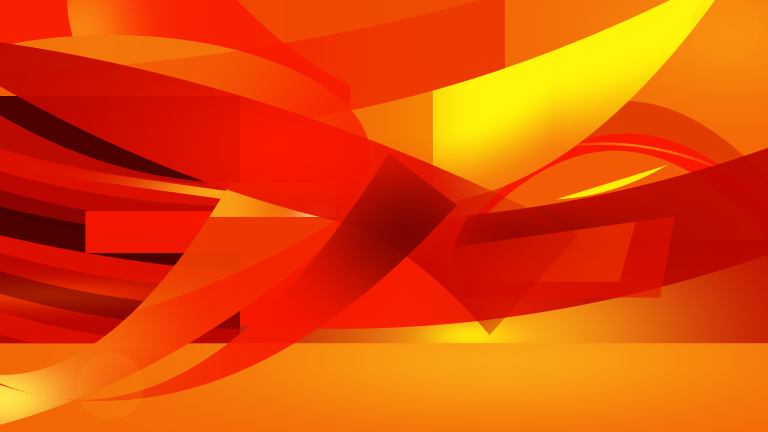
Give the GLSL for this background, as a Shadertoy shader.

```glsl
// Abstract backdrop of translucent red, orange and yellow sweeping ribbons.
#define GRID vec2(16, 9)
#define HORIZON 1.85
#define STRIPES 5
#define RED vec3(.98, .09, 0)
#define CRIMSON vec3(.73, .02, 0)
#define MAROON vec3(.36, 0, 0)
#define VERMILION vec3(.93, .22, 0)
#define ORANGE vec3(.95, .4, .02)
#define AMBER vec3(.98, .64, .08)
#define YELLOW vec3(1, .96, .03)

vec2 p;    // position on the grid
vec3 col;  // colour so far

// Distance above the parabola through a, b and c
float arc(float ax, float ay, float bx, float by, float cx, float cy) {
    float s = (by - ay) / (bx - ax);
    float k = ((cy - by) / (cx - bx) - s) / (cx - ax);
    float y = ay + (p.x - ax) * (s + k * (p.x - bx));
    return (p.y - y) / length(vec2(1, s + k * (2. * p.x - ax - bx)));
}

// Distance to the left of the line from a to b
float side(float ax, float ay, float bx, float by) {
    vec2 d = normalize(vec2(bx - ax, by - ay));
    return d.x * (p.y - ay) - d.y * (p.x - ax);
}

float glow(float x, float y, float rx, float ry) {
    vec2 q = (p - vec2(x, y)) / vec2(rx, ry);
    return exp(-dot(q, q));
}

float min3(float a, float b, float c) { return min(a, min(b, c)); }

// Blend ink over the area where d is positive
void paint(vec3 ink, float d, float alpha) {
    col = mix(col, ink, alpha * clamp(.5 + d * iResolution.y / GRID.y, 0., 1.));
}

void mainImage(out vec4 fragColor, in vec2 fragCoord) {
    p = fragCoord / iResolution.xy * GRID;

    // Sky, wall and floor
    col = mix(ORANGE, AMBER, .6 * glow(15.2, 8.3, 3., 1.5));
    vec3 wall = mix(CRIMSON, AMBER, glow(10.6, 1.9, 4.2, 2.5));
    paint(mix(wall, YELLOW, .8 * glow(9.8, 2., .9, .3)), 4. - p.y, 1.);
    paint(mix(ORANGE, AMBER, glow(10.4, 1.5, 5.2, 1.3)), HORIZON - p.y, 1.);

    // Arches on the right
    float high = p.y - 4.;
    paint(VERMILION * .94, min(high, -arc(11., 6.2, 12.9, 6.9, 16., 5.25)), .85);
    paint(RED, min(high, -arc(11., 5.5, 12.7, 6.2, 16., 4.7)), .95);
    paint(ORANGE, min(high, -arc(10.2, 4.6, 12.6, 5.85, 16., 4.)), .85);
    float thread = abs(arc(11.2, 5.85, 13.2, 5.97, 15.4, 5.3));
    paint(AMBER, .025 - thread, .7 * glow(13.4, 5.9, 1.4, 1.));
    float sliver = arc(11.6, 4.85, 12.9, 5.1, 13.9, 5.56);
    paint(YELLOW, min(sliver, -side(11.6, 4.85, 13.9, 5.56)), .95);

    // Yellow swoosh
    float keel = arc(9.48, 4.83, 13.33, 7.13, 14.9, 9.);
    float crest = arc(6.46, 6.54, 10.52, 7.58, 13.96, 9.);
    float shine = smoothstep(0., 1.5, keel + .5 * max(p.x - 11.5, 0.));
    shine *= smoothstep(7., 10., p.x);
    paint(mix(mix(ORANGE, AMBER, .3), YELLOW, shine), min(keel, -crest), 1.);

    // Top panel, fan, disc and pane
    float panel = min(10.52 - p.x, crest);
    float ribbon = arc(1.67, 7.58, 5.31, 8., 10., 9.);
    float bay = -arc(4.94, 9., 6.25, 7.85, 7.3, 7.23);
    paint(mix(RED, VERMILION, smoothstep(3., 9., p.x)), panel, .95);
    paint(mix(VERMILION, ORANGE, .5), min(panel, ribbon), .8);
    paint(RED, min3(panel, bay, 7.3 - p.x), .8);
    float fan = p.x - 1.4 - .2 * (9. - p.y) * (9. - p.y);
    paint(AMBER, fan, .75 * glow(1.7, 8.3, 1.1, 1.4));
    float disc = 2.5 - 2.5 * length((p - vec2(2.29, 5.77)) / vec2(5.42, 2.5));
    paint(mix(ORANGE, RED, smoothstep(-1., 4.5, p.x - .6 * p.y)), disc, .85);
    paint(mix(ORANGE, AMBER, .3), min(disc, ribbon), .8);
    float pane = min3(9.02 - p.x, p.y - 4.62, -side(6.5, 6.5, 9.02, 7.81));
    paint(VERMILION, pane, .5 * smoothstep(6., 9., p.x));

    // Lower crescent with tilted boxes
    float crescent = min(arc(0., 3.1, 6.88, 2.15, 16., 3.69),
                         -arc(6.98, 4.4, 11.5, 4.75, 16., 5.92));
    paint(mix(RED, CRIMSON, smoothstep(8., 14., p.x)), crescent, .92);
    float hollow = p.x - 9.44 - .4 * (p.y - 3.6) * (p.y - 3.6);
    paint(MAROON, min(crescent, hollow), .75 * glow(9.8, 4.1, 3., .7));
    float box = min3(hollow, p.y - 2.8, side(13.75, 2.8, 14.12, 4.8));
    box = min(box, -side(9.8, 3.9, 14.1, 4.5));
    paint(mix(RED, CRIMSON, .4), box, .65);
    float inner = min3(box, p.y - 3.13, side(12.9, 3.13, 13.25, 4.4));
    paint(VERMILION, inner, .6 * smoothstep(9., 13., p.x));

    // Striped block on the left
    float block = min3(5. - p.x, p.y - HORIZON, 7. - p.y);
    paint(mix(CRIMSON, VERMILION, glow(1., 2.85, 2.5, .3)), block, .95);
    for (int i = 0; i < STRIPES; i++) {
        float h = 5.9 - .85 * float(i);
        float d = arc(0., h, 2.5, h - .55, 5., h - .75);
        paint(i % 2 == 0 ? RED : MAROON, min3(block, -d, d + .45), .5);
    }
    paint(MAROON * .7, min(block, arc(0., 6.6, 2.1, 5.65, 4.3, 5.22)), .9);
    float bar = arc(0., 4.1, 1.8, 3.73, 4.2, 3.4);
    paint(MAROON * .7, min3(block, bar, .58 - bar), .9);
    paint(RED, min3(p.x - 1.78, p.y - 3.73, 4.6 - p.y), step(p.x, 5.) * .95);
    paint(AMBER, .09 - abs(side(1., 5.45, 4.8, 4.92)), glow(4.5, 5., 1.7, .6));

    // Orange sweep and golden gap
    float sweep = min3(-arc(0., 1.19, 2.92, 2.65, 4.71, 5.04), 7. - p.x,
                       arc(0., .15, 1.56, .67, 7.5, 4.5));
    vec3 ink = mix(VERMILION, AMBER, .5 * glow(2.6, 2., 2., 1.));
    ink = mix(ink, vec3(1, .92, .3), glow(0., .7, 1.6, .9));
    paint(ink, min(sweep, 5.04 - p.y), .96);
    float fold = -arc(2.7, 2.5, 5.33, 3.5, 6.98, 4.4);
    paint(RED, min(sweep, fold), .6 * smoothstep(1.5, 4.5, p.x));
    ink = mix(AMBER, ORANGE, smoothstep(4.6, 6.2, p.x));
    ink = mix(ink, vec3(1, .85, .65), glow(6.7, 4.5, .5, .2));
    paint(ink, min3(sweep, p.y - 4.48, 5.2 - p.y), .95);

    // Long red band
    float under = p.x < 6.98 ? arc(0., 7.2, 4.17, 5.25, 6.98, 4.4)
                             : arc(6.98, 4.4, 8.96, 3.27, 10.2, 2.02);
    float band = min3(under, -arc(0., 8.12, 6.46, 6.54, 10.42, 4.94),
                      side(10.2, 2.02, 11.5, 3.48));
    ink = mix(CRIMSON, RED, glow(6.2, 5.9, 4., 2.2));
    paint(ink, band, .93 - .6 * smoothstep(8.8, 10.8, p.x));

    // Dark leaf
    float leaf = min3(arc(1.56, .67, 6.25, 1.92, 9.52, 4.73),
                      -arc(1.56, .67, 6.02, 3.02, 8.1, 5.81),
                      -side(8.1, 5.81, 9.52, 4.73));
    ink = mix(VERMILION, RED, smoothstep(2., 6., p.x));
    paint(mix(ink, MAROON, .85 * glow(8.5, 4.1, 1.9, 1.5)), leaf, .88);

    // Faint bubbles
    paint(AMBER, .73 - length(p - vec2(15.1, 8.4)), .12);
    paint(AMBER, .7 - length(p - vec2(2.3, .95)), .15);
    fragColor = vec4(col, 1);
}
```
